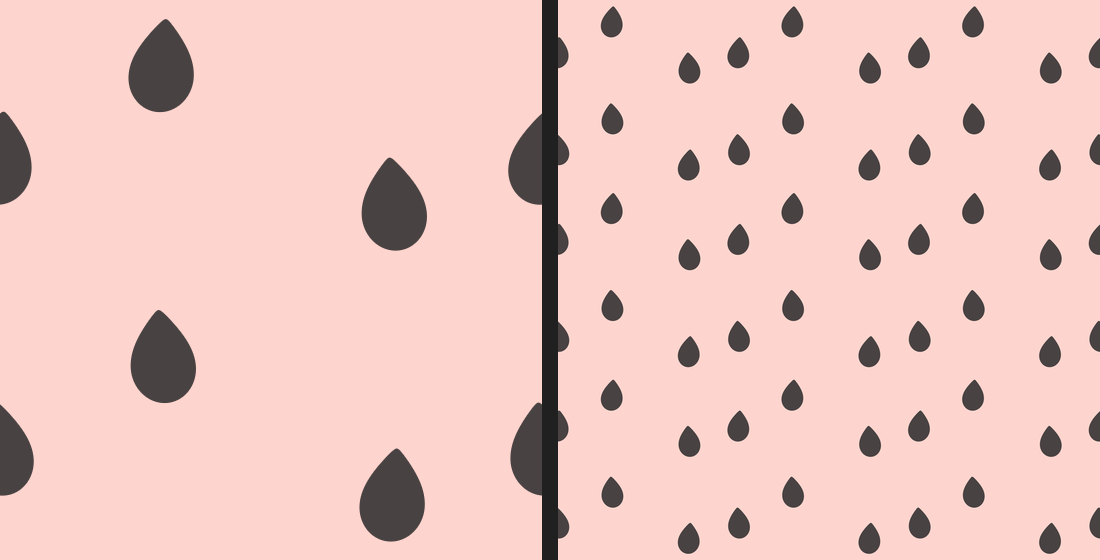
Left: one tile. Right: repeated 3 by 3.
This pattern is drawn by a WebGL 1 fragment shader. Its source:

```glsl
precision highp float;

uniform vec2 u_resolution;

// Implicit drop: elliptical belly below y = 0, cosine taper to a blunt tip above
float dropField(vec2 p) {
  float lift = max(p.y, 0.0) / 0.103;
  p.x -= 0.036 * p.y + 0.0046 * lift * lift;
  float taper = cos(1.570796 * min(p.y / 0.1087, 1.0));
  float belly = 1.0 - p.y * p.y / (0.0638 * 0.0638);
  float profile = p.y > 0.0 ? taper * taper : belly;
  return p.x * p.x + 0.0052 * 0.0052 - 0.0585 * 0.0585 * profile;
}

// Field divided by its slope approximates the distance to the outline
float dropDistance(vec2 p) {
  vec2 h = vec2(0.0005, 0.0);
  vec2 slope = vec2(dropField(p + h.xy) - dropField(p - h.xy),
                    dropField(p + h.yx) - dropField(p - h.yx)) / (2.0 * h.x);
  return dropField(p) / max(length(slope), 0.0001);
}

// Staggered anchors: three columns, each holding two drops
vec2 dropCentre(float column, float row) {
  vec2 anchor = column < 0.5 ? vec2(0.0, 0.698)
              : column < 1.5 ? vec2(0.2993, 0.8633)
                             : vec2(0.7255, 0.616);
  return anchor - vec2(0.0, 0.5195 * row);
}

void main() {
  vec2 uv = gl_FragCoord.xy / u_resolution;
  vec2 aspect = vec2(u_resolution.x / u_resolution.y, 1.0);
  float nearest = 1.0;

  for (int i = 0; i < 3; i++) {
    for (int j = 0; j < 2; j++) {
      float column = float(i);
      float row = float(j);
      // The last column and the second row lean the other way
      float lean = (column < 1.5 ? 1.0 : -1.0) * (1.0 - 2.0 * row);
      vec2 centre = dropCentre(column, row) - vec2(0.002 * lean, 0.0);
      // Wrap to the closest copy so drops cross the tile edges
      vec2 p = (fract(uv - centre + 0.5) - 0.5) * aspect;
      p.x *= lean;
      nearest = min(nearest, dropDistance(p));
    }
  }

  float ink = clamp(0.5 - nearest * u_resolution.y, 0.0, 1.0);
  vec3 blush = vec3(0.992, 0.835, 0.808);
  vec3 charcoal = vec3(0.286, 0.259, 0.259);
  gl_FragColor = vec4(mix(blush, charcoal, ink), 1.0);
}
```
